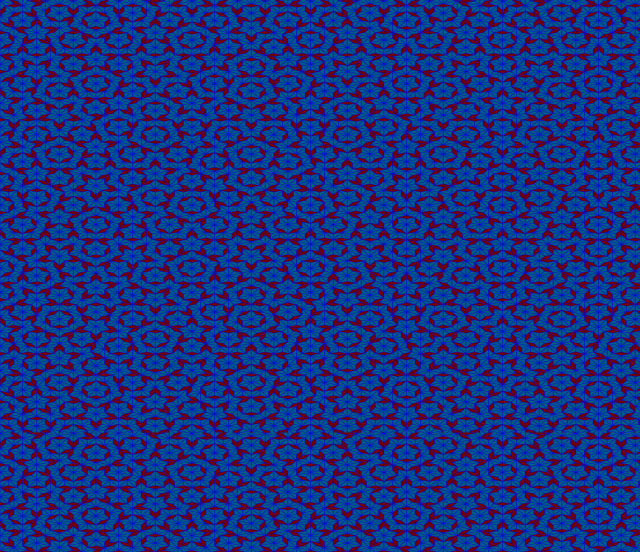
A WebGL 2 fragment shader for this pattern:

```glsl
#version 300 es
precision highp float;

uniform vec2 u_resolution;
out vec4 fragColor;

const float TAU = 6.2831853;
const float EDGE = 0.01422;              // rhomb side, in canvas widths
const float SQUASH = 0.625;              // height of the tiling against its width
const vec2 CELL = vec2(55.22, 76.01);    // repeat size, in rhomb sides
const vec2 CENTRE = vec2(27.61, 27.1);   // fivefold centre, from the cell's top left
const float GRID_SHIFT = 0.2;            // offset of the five line families
const float HALF_LINE = 0.039;           // in rhomb sides
const int SAMPLES = 2;                   // per pixel, across and down

const vec3 LINE_BLUE = vec3(0.03, 0.0, 0.85);
const vec3 WIDE_TEAL = vec3(0.0, 0.36, 0.52);
const vec3 THIN_RED = vec3(0.44, 0.0, 0.01);

vec2 starAxis(int j) {
    float a = TAU * (0.25 + float(j) / 5.0);
    return vec2(cos(a), sin(a));
}

float cross2(vec2 a, vec2 b) {
    return a.x * b.y - a.y * b.x;
}

// Lowest corner of the rhomb dual to the crossing of lines n.x and n.y
vec2 rhombCorner(vec2 axes[5], int j, int k, vec2 n) {
    vec2 a = axes[j], b = axes[k], c = n - GRID_SHIFT;
    vec2 crossing = vec2(c.x * b.y - c.y * a.y, c.y * a.x - c.x * b.x) / cross2(a, b);
    vec2 corner = n.x * a + n.y * b;
    for (int l = 0; l < 5; l++) {
        if (l != j && l != k) {
            corner += ceil(dot(crossing, axes[l]) + GRID_SHIFT) * axes[l];
        }
    }
    return corner;
}

// Rhomb holding p: its skew coordinates, height, and 1 if it is wide
vec4 findRhomb(vec2 p) {
    vec2 axes[5];
    for (int j = 0; j < 5; j++) axes[j] = starAxis(j);
    vec2 g = p / 2.5;
    for (int j = 0; j < 4; j++) {
        for (int k = j + 1; k < 5; k++) {
            vec2 a = axes[j], b = axes[k];
            float area = cross2(a, b);
            vec2 nearest = round(vec2(dot(g, a), dot(g, b)) + GRID_SHIFT);
            for (int i = 0; i < 9; i++) {
                vec2 n = nearest + vec2(i % 3 - 1, i / 3 - 1);
                vec2 d = p - rhombCorner(axes, j, k, n);
                vec2 st = vec2(cross2(d, b), cross2(a, d)) / area;
                vec2 inside = min(st, 1.0 - st);
                if (min(inside.x, inside.y) >= -0.0001) {
                    float wide = (k - j == 1 || k - j == 4) ? 1.0 : 0.0;
                    return vec4(st, abs(area), wide);
                }
            }
        }
    }
    return vec4(0.0, 0.0, 1.0, 0.0);
}

// Share of a footprint covered by a line at distance d
float lineCover(float d, float halfWidth, float footprint) {
    float far = min(d + 0.5 * footprint, halfWidth);
    float near = max(d - 0.5 * footprint, -halfWidth);
    return clamp((far - near) / footprint, 0.0, 1.0);
}

// Outlines, and the long diagonal of wide rhombs, over the fill
vec3 tileColor(vec4 rhomb, float footprint) {
    vec2 st = rhomb.xy;
    vec2 inside = min(st, 1.0 - st);
    float outline = lineCover(min(inside.x, inside.y) * rhomb.z, HALF_LINE, footprint);
    float diagonalDist = abs(st.x - st.y) * sin(TAU / 10.0);
    float diagonal = rhomb.w * lineCover(diagonalDist, HALF_LINE, footprint);
    float ink = 1.0 - (1.0 - outline) * (1.0 - diagonal);
    return mix(mix(THIN_RED, WIDE_TEAL, rhomb.w), LINE_BLUE, ink);
}

// Position in the repeating cell, measured right and down from the centre
vec2 cellPoint(vec2 pixelPos) {
    vec2 fromTop = vec2(pixelPos.x, u_resolution.y - pixelPos.y) / u_resolution.x;
    return mod(fromTop / (EDGE * vec2(1.0, SQUASH)), CELL) - CENTRE;
}

void main() {
    float footprint = 0.8 / (u_resolution.x * EDGE * sqrt(SQUASH));
    vec3 color = vec3(0.0);
    for (int i = 0; i < SAMPLES * SAMPLES; i++) {
        vec2 offset = (vec2(i % SAMPLES, i / SAMPLES) + 0.5) / float(SAMPLES) - 0.5;
        color += tileColor(findRhomb(cellPoint(gl_FragCoord.xy + offset)), footprint);
    }
    fragColor = vec4(color / float(SAMPLES * SAMPLES), 1.0);
}
```
